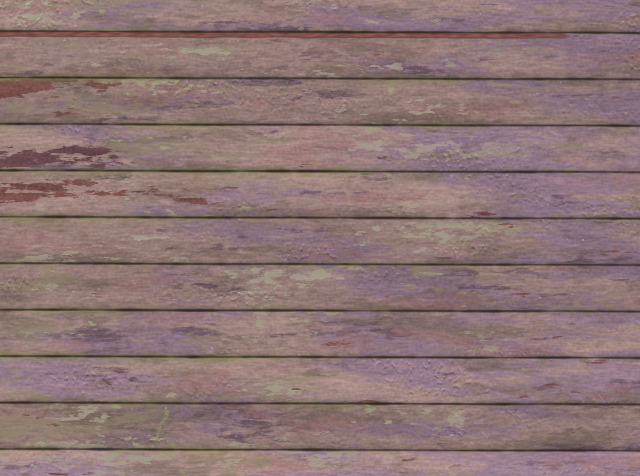
A Shadertoy shader for this texture:

```glsl
// Weathered horizontal wood planks with peeling purple-red stain, lichen and mossy seams.

vec2 gradient(vec2 cell) {
    vec3 h = fract(cell.xyx * vec3(0.1031, 0.1030, 0.0973));
    h += dot(h, h.yzx + 33.33);
    float angle = 6.2832 * fract((h.x + h.y) * h.z);
    return vec2(cos(angle), sin(angle));
}

// Gradient noise, roughly -0.7 to 0.7
float noise(vec2 p) {
    vec2 i = floor(p), f = p - i;
    vec2 u = f * f * f * (f * (f * 6.0 - 15.0) + 10.0);
    float a = dot(gradient(i), f);
    float b = dot(gradient(i + vec2(1, 0)), f - vec2(1, 0));
    float c = dot(gradient(i + vec2(0, 1)), f - vec2(0, 1));
    float d = dot(gradient(i + vec2(1, 1)), f - vec2(1, 1));
    return mix(mix(a, b, u.x), mix(c, d, u.x), u.y);
}

// Octaves are slightly turned so that their lattices never line up
float fbm(vec2 p) {
    float sum = 0.0, amp = 0.6;
    for (int i = 0; i < 5; i++) {
        sum += amp * noise(p);
        p = mat2(2.02, 0.16, -0.16, 2.02) * p + 17.7;
        amp *= 0.6;
    }
    return sum;
}

float segment(vec2 p, vec2 a, vec2 b) {
    vec2 d = b - a;
    return length(p - a - d * clamp(dot(p - a, d) / dot(d, d), 0.0, 1.0));
}

void mainImage(out vec4 fragColor, in vec2 fragCoord) {
    vec2 p = fragCoord / iResolution.y;
    float x = fragCoord.x / iResolution.x;

    // Slightly sagging rows; seams lie at whole numbers
    float row = (p.y + 0.004 * (x - 0.5)) * 10.25 + 0.44 + 0.012 * noise(vec2(x * 5.0, 3.0));
    float board = floor(row), f = row - board;
    float px = 10.25 / iResolution.y;
    vec2 q = p + vec2(board * 2.31, board * 1.17) + 3.0;
    float tone = noise(vec2(board * 3.37 + 0.4, 8.6));

    // Grain bends into loops on the second lowest board
    float loops = board == 1.0 ? 1.0 : 0.15;
    vec2 g = q + vec2(0.0, 0.024 * loops * noise(q * vec2(9.0, 18.0)));
    float streak = fbm(g * vec2(7.0, 60.0));
    float fine = noise(g * vec2(45.0, 190.0));
    float blotch = fbm(q * vec2(2.4, 12.0));
    float rough = fbm(q * vec2(28.0, 70.0));
    float grit = noise(mat2(0.8, 0.6, -0.6, 0.8) * q * 150.0);
    float ragged = 0.35 * streak + 0.4 * rough;

    // Faded stain: tan to purple, with brown, rose and dark worn streaks
    float violet = blotch * 1.5 + ragged + 0.5 * tone + 0.5 * (x - 0.42);
    vec3 color = mix(vec3(0.635, 0.525, 0.505), vec3(0.56, 0.46, 0.525), smoothstep(-0.2, 0.2, violet));
    float brown = fbm(q * vec2(2.8, 15.0) + 41.0) + ragged;
    color = mix(color, vec3(0.49, 0.41, 0.385), 0.8 * smoothstep(0.0, 0.3, brown));
    float dark = fbm(q * vec2(3.5, 24.0) + 73.0) + 0.3 * blotch + 1.2 * ragged;
    color = mix(color, vec3(0.38, 0.30, 0.345), 0.75 * smoothstep(0.2, 0.48, dark));
    float rose = fbm(q * vec2(3.0, 16.0) + 97.0) + ragged;
    color = mix(color, vec3(0.59, 0.435, 0.43), 0.55 * smoothstep(0.12, 0.35, rose));
    color *= 1.02 + 0.2 * streak + 0.12 * fine + 0.10 * rough + 0.09 * grit + 0.2 * tone;

    // Olive film, heavier on the left
    float film = fbm(q * vec2(2.6, 13.0) + 131.0) + 0.3 * (0.4 - x) + 1.2 * ragged;
    color = mix(color, vec3(0.56, 0.52, 0.42), 0.6 * smoothstep(0.12, 0.4, film));

    // Pale grey-green lichen in ragged flakes
    float lichen = fbm(q * vec2(3.0, 12.0) + 173.0) + 0.3 * streak + 0.8 * rough;
    color = mix(color, vec3(0.67, 0.64, 0.57), 0.7 * smoothstep(0.25, 0.45, lichen) * smoothstep(1.0, 0.6, x));

    // Bare red wood, widest at the left end of a few upper boards
    float reach = board == 6.0 ? 0.42 : 0.27;
    float height = board == 7.0 ? 0.28 : board == 8.0 ? 0.75 : 0.58;
    float leftEnd = step(5.5, board) * step(board, 8.5) * smoothstep(reach, reach * 0.5, x);
    leftEnd *= smoothstep(0.45, 0.1, abs(f - height));
    float bare = fbm(q * vec2(4.0, 24.0) + 211.0) + 0.55 * leftEnd + 0.3 * streak + 0.4 * rough;
    vec3 redWood = board == 7.0 ? vec3(0.37, 0.24, 0.27) : vec3(0.43, 0.26, 0.245);
    color = mix(color, redWood * (1.0 + 0.4 * streak + 0.2 * grit), 0.82 * smoothstep(0.42, 0.56, bare));

    // Tiny blisters lit from above, and scarce pale flecks
    vec2 c = mat2(0.9, 0.44, -0.44, 0.9) * q * 115.0;
    float crumb = smoothstep(0.1, 0.4, noise(c)) - smoothstep(0.1, 0.4, noise(c + vec2(-0.2, 0.45)));
    color += 0.075 * crumb * smoothstep(0.0, 0.35, fbm(q * vec2(3.0, 9.0) + 251.0));
    float fleck = noise(q * vec2(60.0, 120.0) + 5.0);
    color = mix(color, vec3(0.75, 0.70, 0.67), 0.6 * smoothstep(0.56, 0.64, fleck));

    // Moss creeping along both sides of the seams
    float edge = min(f, 1.0 - f), seam = floor(row + 0.5);
    float growth = 0.5 - 0.55 * x + 1.2 * noise(vec2(x * 5.0, seam * 2.7 + 0.3)) + 1.2 * rough;
    float moss = smoothstep(0.1, 0.7, growth) * exp(-edge * (f > 0.5 ? 15.0 : 22.0));
    color = mix(color, vec3(0.56, 0.56, 0.34), 0.9 * moss);

    // Mossy scratches near the bottom
    vec2 w = p + 0.008 * vec2(noise(p * 30.0), noise(p * 30.0 + 9.0));
    float scratch = min(segment(w, vec2(0.322, 0.075), vec2(0.39, 0.0)),
                        segment(w, vec2(0.35, 0.135), vec2(0.325, 0.075)));
    scratch = min(scratch, segment(w, vec2(0.32, 0.11), vec2(0.375, 0.055)));
    color = mix(color, vec3(0.58, 0.59, 0.40), 0.65 * smoothstep(0.006, 0.001, scratch) * smoothstep(-0.3, 0.2, rough));

    // Split red strip under the top seam
    float lip = 0.9 + 0.03 * noise(vec2(x * 24.0, 2.0));
    float strip = step(8.5, board) * step(board, 9.5) * smoothstep(0.89, 0.88, x);
    color = mix(color, vec3(0.30, 0.19, 0.19), 0.6 * strip * smoothstep(0.045, 0.01, abs(f - lip)));
    color = mix(color, vec3(0.53, 0.32, 0.30) * (1.0 + 0.3 * fine), strip * smoothstep(lip - px, lip + px, f));

    // Rounded plank edges and soft, uneven gaps
    float wear = noise(vec2(x * 16.0, seam * 5.3 + 0.4)) + 0.5 * noise(vec2(x * 60.0, seam * 3.1 + 0.2));
    color *= 1.0 - (0.28 + 0.2 * wear) * exp(-f * 18.0) - 0.08 * exp(-(1.0 - f) * 30.0);
    float gap = 0.014 + 0.014 * wear;
    float shade = 0.82 + 0.25 * wear;
    color = mix(color, vec3(0.20, 0.16, 0.145), shade * (1.0 - smoothstep(gap - 0.015, gap + 0.02 + 0.4 * px, edge)));

    fragColor = vec4(clamp(color, 0.0, 1.0), 1.0);
}
```
